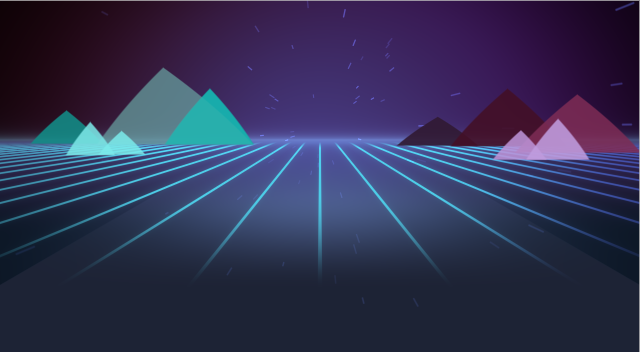
This background is drawn by a Shadertoy shader. Its source:

```glsl
// A neon plain under a dusky sky: perspective rays run to a glowing horizon,
// flanked by translucent peaks. Space has its origin at the horizon's centre and
// one unit is the canvas width; layers are blended from back to front.

const float HORIZON = 0.599;     // share of the canvas height
const float FLOOR_END = 0.232;   // depth at which the rays have faded
const vec3 SLATE = vec3(0.115, 0.137, 0.208);

float hash(float n) {
    return fract(sin(n * 12.9898) * 43758.5453);
}

float segmentDistance(vec2 p, vec2 a, vec2 b) {
    vec2 ab = b - a;
    return length(p - a - ab * clamp(dot(p - a, ab) / dot(ab, ab), 0.0, 1.0));
}

vec3 skyColor(vec2 p) {
    vec3 wine = vec3(0.17, 0.02, 0.06);
    vec3 plum = vec3(0.20, 0.03, 0.26);
    vec3 indigo = vec3(0.26, 0.205, 0.46);
    vec3 color = mix(wine, plum, smoothstep(-0.3, 0.3, p.x));
    color = mix(color, indigo, exp(-10.0 * p.x * p.x - 14.0 * p.y * p.y));
    return color * (1.0 - 0.75 * smoothstep(0.28, 0.65, length(p * vec2(1.0, 1.3))));
}

vec3 floorColor(vec2 p, float px) {
    float depth = -p.y;
    vec3 dusk = mix(vec3(0.17, 0.09, 0.23), vec3(0.035, 0.075, 0.125),
                    smoothstep(0.0, 0.15, depth));
    vec3 lit = mix(vec3(0.29, 0.29, 0.57), vec3(0.27, 0.34, 0.52),
                   smoothstep(0.0, 0.12, depth));
    vec3 color = mix(dusk, lit, exp(-11.0 * p.x * p.x));
    // Paler wedge that opens towards the viewer
    float wedge = smoothstep(-px, px, depth + 0.065 - 0.58 * abs(p.x));
    color += vec3(0.035, 0.04, 0.05) * wedge * smoothstep(0.03, 0.12, depth);
    return mix(color, SLATE, wedge * smoothstep(0.08, FLOOR_END, depth));
}

// Rays evenly spaced at each depth, all meeting just above the horizon
vec3 addRays(vec3 color, vec2 p, float px) {
    float depth = -p.y;
    float spacing = 0.0221 + 0.805 * depth;
    float index = floor(p.x / spacing + 0.5);
    float slope = 0.805 * index;
    float gap = abs(p.x - index * spacing) / sqrt(1.0 + slope * slope);
    float halfWidth = 0.0011 + 0.010 * depth / (1.0 + 0.5 * abs(index));
    float line = 1.0 - smoothstep(halfWidth - 0.6 * px, halfWidth + 0.8 * px, gap);
    float halo = 0.16 * exp(-gap / 0.004);
    float fade = smoothstep(0.0, 0.012, depth)
               * (1.0 - smoothstep(0.07, FLOOR_END, depth));
    float side = smoothstep(0.16, 0.5, p.x + 0.25 * max(-p.x, 0.0));
    vec3 tint = mix(vec3(0.30, 0.80, 0.90), vec3(0.30, 0.40, 0.86), side);
    fade *= 1.0 - 0.4 * smoothstep(0.2, 0.5, abs(p.x));
    return mix(color, tint, clamp((line * 0.9 + halo) * fade, 0.0, 1.0));
}

// Short dashes flying outwards from the centre
float streaks(vec2 p, float px) {
    vec2 centre = vec2(0.0, 0.02);
    float glow = 0.0;
    for (int i = 0; i < 90; i++) {
        float seed = float(i) + 1.0;
        float angle = 6.2832 * hash(seed);
        float radius = 0.04 + 0.46 * pow(hash(seed + 117.3), 1.3);
        float reach = 0.003 + 0.06 * radius * hash(seed + 251.7);
        vec2 direction = vec2(cos(angle), sin(angle));
        vec2 start = centre + direction * radius;
        float d = segmentDistance(p, start, start + direction * reach);
        float width = 0.0008 + 0.003 * radius + 0.5 * px;
        glow += (0.25 + 0.55 * hash(seed + 391.1)) * (1.0 - smoothstep(0.0, width, d));
    }
    return min(glow, 1.0);
}

// Peak with gently bowed flanks; feet holds left x, right x and base y
vec3 mountain(vec3 color, vec2 p, vec2 peak, vec3 feet, vec4 tint, float px) {
    float t = (p.y - feet.z) / (peak.y - feet.z);
    float run = p.x < peak.x ? peak.x - feet.x : feet.y - peak.x;
    float edge = run * (1.0 - t) * (1.0 + 0.2 * t) - abs(p.x - peak.x);
    float cover = smoothstep(-px, px, edge * 0.75)
                * smoothstep(-px, px, p.y - feet.z);
    return mix(color, tint.rgb, cover * tint.a);
}

void mainImage(out vec4 fragColor, in vec2 fragCoord) {
    float px = 1.0 / iResolution.x;
    vec2 p = (fragCoord - iResolution.xy * vec2(0.5, HORIZON)) * px;

    // Sky, plain and drifting dashes
    vec3 ground = addRays(floorColor(p, px), p, px);
    vec3 color = mix(ground, skyColor(p), smoothstep(-0.004, 0.004, p.y));
    color += vec3(0.22, 0.30, 0.60) * streaks(p, px) * (p.y > 0.0 ? 0.8 : 0.3);

    // Horizon glow
    float haze = exp(-abs(p.y - 0.002) / 0.007);
    color += vec3(0.13, 0.25, 0.27) * haze + vec3(0.03, 0.04, 0.07) * exp(-abs(p.y) / 0.03);

    // Teal range
    color = mountain(color, p, vec2(-0.396, 0.048), vec3(-0.452, -0.340, -0.004), vec4(0.07, 0.55, 0.53, 0.88), px);
    color = mountain(color, p, vec2(-0.172, 0.082), vec3(-0.242, -0.104, -0.005), vec4(0.08, 0.60, 0.62, 0.88), px);
    color = mountain(color, p, vec2(-0.245, 0.115), vec3(-0.348, -0.105, -0.005), vec4(0.40, 0.62, 0.62, 0.74), px);
    color = mountain(color, p, vec2(-0.172, 0.082), vec3(-0.242, -0.104, -0.005), vec4(0.09, 0.72, 0.70, 0.72), px);
    color = mountain(color, p, vec2(-0.359, 0.030), vec3(-0.397, -0.320, -0.022), vec4(0.48, 0.90, 0.90, 0.88), px);
    color = mountain(color, p, vec2(-0.310, 0.016), vec3(-0.346, -0.273, -0.021), vec4(0.48, 0.92, 0.92, 0.86), px);

    // Crimson range
    color = mountain(color, p, vec2(0.184, 0.038), vec3(0.120, 0.247, -0.007), vec4(0.19, 0.10, 0.20, 0.92), px);
    color = mountain(color, p, vec2(0.293, 0.082), vec3(0.204, 0.385, -0.008), vec4(0.26, 0.06, 0.15, 0.90), px);
    color = mountain(color, p, vec2(0.402, 0.073), vec3(0.305, 0.502, -0.018), vec4(0.49, 0.17, 0.33, 0.86), px);
    color = mountain(color, p, vec2(0.314, 0.017), vec3(0.270, 0.354, -0.029), vec4(0.74, 0.58, 0.85, 0.86), px);
    color = mountain(color, p, vec2(0.372, 0.035), vec3(0.322, 0.421, -0.029), vec4(0.75, 0.61, 0.87, 0.88), px);

    // Hairline border at the top and right
    vec2 inset = (iResolution.xy - fragCoord) * px;
    float border = 1.0 - smoothstep(0.0006, 0.0018, min(inset.x, inset.y));
    fragColor = vec4(mix(color, vec3(0.75), border * 0.8), 1.0);
}
```
